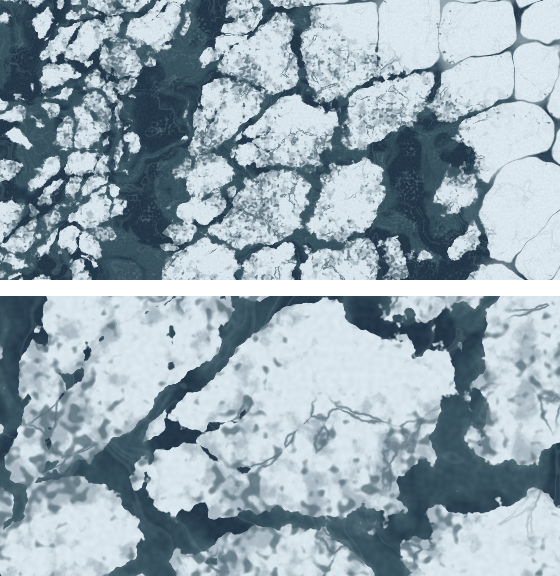
Top: the whole. Bottom: its middle third, enlarged.
Reproduce this texture procedurally as a WebGL 2 fragment shader.

```glsl
#version 300 es
precision highp float;
// Acrylic-pour cells: pale speckled islands parted by dark teal and navy paint.
// Two rounded Voronoi layers, warped by gradient noise, are merged so that
// cells grow towards the right; smooth masks widen or thin the dark channels.
uniform vec2 u_resolution;
out vec4 fragColor;

vec2 hash2(vec2 p) {
  uvec2 v = uvec2(ivec2(p)) * 1664525u + 12345u;
  v.x += v.y * 1664525u;
  v.y += v.x * 1664525u;
  v ^= v >> 16u;
  v.x += v.y * 1664525u;
  v.y += v.x * 1664525u;
  v ^= v >> 16u;
  return vec2(v & 65535u) / 65535.0;
}

float corner(vec2 cell, vec2 offset) {
  float angle = 6.2832 * hash2(cell).x;
  return dot(vec2(cos(angle), sin(angle)), offset);
}

float gradientNoise(vec2 p) {
  vec2 i = floor(p), f = p - i, e = vec2(1, 0);
  vec2 u = f * f * f * (f * (f * 6.0 - 15.0) + 10.0);
  return 1.4 * mix(mix(corner(i, f), corner(i + e, f - e), u.x),
    mix(corner(i + e.yx, f - e.yx), corner(i + 1.0, f - 1.0), u.x), u.y);
}

float fbm(vec2 p) {
  float sum = 0.0, amp = 0.55;
  for (int i = 0; i < 4; i++) {
    sum += amp * gradientNoise(p);
    p = mat2(1.6, 1.2, -1.2, 1.6) * p + 7.3;
    amp *= 0.5;
  }
  return sum;
}

// Distance to the cell border, with corners rounded by a soft minimum.
float cellBorder(vec2 p, out vec2 id) {
  vec2 base = floor(p), nearest = vec2(0);
  float best = 1e3;
  for (int k = 0; k < 9; k++) {
    vec2 g = base + vec2(k % 3 - 1, k / 3 - 1);
    vec2 r = g + 0.08 + 0.84 * hash2(g) - p;
    if (dot(r, r) < best) { best = dot(r, r); nearest = r; id = g; }
  }
  float sum = 0.0;
  for (int k = 0; k < 25; k++) {
    vec2 g = base + vec2(k % 5 - 2, k / 5 - 2);
    vec2 r = g + 0.08 + 0.84 * hash2(g) - p, gap = r - nearest;
    if (dot(gap, gap) > 1e-4)
      sum += exp(-14.0 * dot(0.5 * (r + nearest), normalize(gap)));
  }
  return -log(max(sum, 1e-6)) / 14.0;
}

float segmentDistance(vec2 p, vec2 a, vec2 b) {
  vec2 ab = b - a;
  return length(p - a - ab * clamp(dot(p - a, ab) / dot(ab, ab), 0.0, 1.0));
}

void main() {
  vec2 p = gl_FragCoord.xy / u_resolution.y;
  float aa = 1.0 / u_resolution.y;
  vec2 warp = vec2(fbm(p * 3.0), fbm(p * 3.0 + 17.0));
  vec2 q = p + 0.1 * warp;

  // Regions: pale sheet on the right, dark river and pools.
  float pale = smoothstep(-0.1, 0.1, q.x - 1.74 + 0.64 * smoothstep(0.6, 1.0, q.y));
  float river = (q.x - 0.42 - 0.32 * q.y - 0.04 * sin(7.0 * q.y)) / 0.07;
  float basin = segmentDistance(q, vec2(1.54, 0.06), vec2(1.46, 0.44)) / 0.125;
  float inlet = length(q - vec2(0.02, 0.84)) / 0.1;
  float pool = max(exp(-river * river), max(exp(-basin * basin), exp(-inlet * inlet)));

  // Cells: small ones on the left dissolve into large ones.
  vec2 bigId, smallId;
  mat2 slant = mat2(0.95, -0.18, -0.18, 1.08);
  float big = cellBorder(slant * q * 3.9, bigId) / 3.9;
  float small = cellBorder(slant * (q + 0.02 * warp.yx) * 8.6 + 31.0, smallId) / 8.6;
  float bias = 0.03 * smoothstep(0.6, 1.5, p.x) + 0.022 * hash2(bigId).x * smoothstep(0.2, 0.8, p.x);
  float border = min(big, small + bias + 0.15 * pale);
  float width = mix(0.0085 - 0.001 * p.x, 0.0006, pale)
    + 0.012 * (1.0 - pale) * gradientNoise(p * 4.0 + 5.0) + 0.085 * pool * (1.0 - pale);
  float depth = border - max(width, 0.0008) + mix(0.024, 0.003, pale) * fbm(p * 28.0);
  float island = smoothstep(-aa, aa, depth);

  // Dark paint: navy and teal swirls, slate rims, stippled sunken bubbles.
  float swirl = fbm(q * 4.0 + 1.5 * warp);
  vec3 paint = mix(vec3(0.14, 0.22, 0.29), vec3(0.225, 0.33, 0.38),
    smoothstep(-0.1, 0.17, swirl + 0.07 - 0.15 * pool));
  float thread = 1.0 - smoothstep(0.0, 0.06, abs(fbm(q * 7.0 + 2.0 * warp + 9.0)));
  float stipple = smoothstep(0.05, 0.4, gradientNoise(p * 95.0)) * smoothstep(0.01, 0.03, small);
  float rim = smoothstep(-0.01, 0.0, depth) * smoothstep(-0.1, 0.25, swirl);
  paint = mix(paint, vec3(0.35, 0.45, 0.49), clamp(0.35 * thread + 0.5 * stipple * pool + 0.6 * rim, 0.0, 0.8));
  paint = mix(paint, vec3(0.58, 0.65, 0.69), pale * smoothstep(-0.3, 0.4, gradientNoise(p * 6.0)));

  // Pale islands: grey mottling, broken cracks, fine pits in clusters.
  float edge = 1.0 - smoothstep(0.0, 0.035, depth);
  float patches = fbm(p * 6.0 + 40.0);
  float mottle = smoothstep(0.0, 0.5, fbm(p * 36.0) + 0.7 * patches + 0.2 * edge);
  vec3 skin = mix(vec3(0.85, 0.9, 0.93), vec3(0.67, 0.73, 0.77), mottle * (1.0 - 0.7 * pale));
  skin = mix(skin, vec3(0.87, 0.915, 0.94), 0.6 * pale);
  float crack = 1.0 - smoothstep(0.0, 0.004, abs(small + 0.016 * fbm(p * 30.0)));
  crack *= smoothstep(-0.15, 0.3, gradientNoise(p * 11.0 + 3.0) + 0.5 * patches);
  skin = mix(skin, vec3(0.36, 0.45, 0.5), 0.8 * crack * (1.0 - 0.85 * pale));
  float pits = smoothstep(0.3, 0.85, 0.75 * gradientNoise(p * 88.0) + 0.5 * gradientNoise(p * 47.0 + 8.0)
    + 1.1 * patches + 0.25 * edge - 0.5 * pale);
  skin = mix(skin, vec3(0.36, 0.45, 0.49), 0.85 * pits);

  vec3 color = mix(paint, skin, island) + 0.025 * gradientNoise(p * 125.0);
  fragColor = vec4(clamp(color, 0.0, 1.0), 1.0);
}
```
